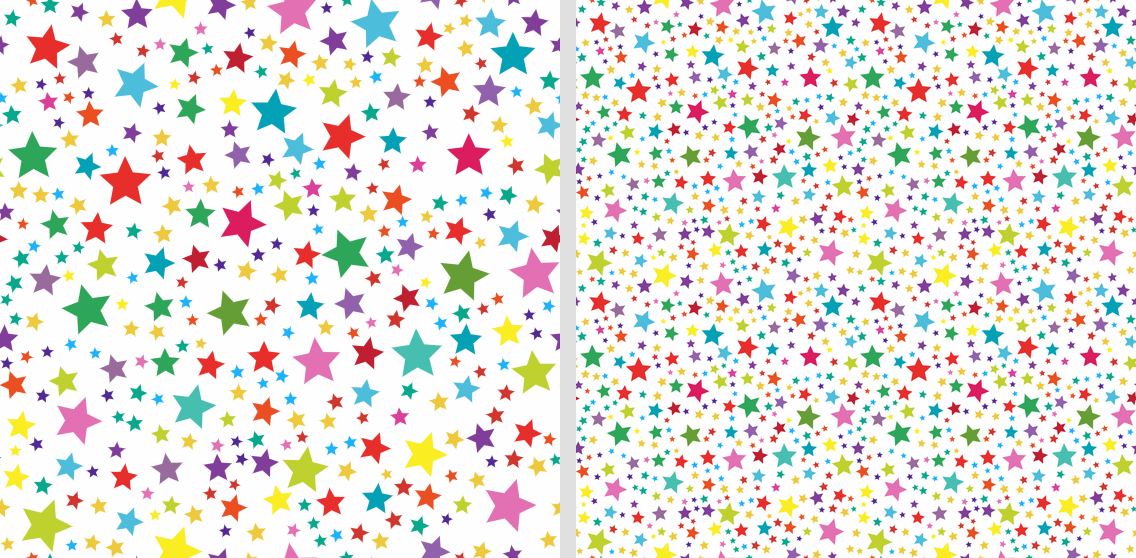
Left, the tile; right, the same tile 2 across and 2 down.
Write a Shadertoy shader that draws this pattern.

```glsl
// Seamless confetti of five-pointed stars in four sizes on white.
// Each size sits on its own tilted, jittered lattice that wraps on the canvas;
// a star is dropped where it would crowd a kept star of a larger size.

#define TIER_COUNT 4
#define COLORS_PER_TIER 11
#define NOTCH_RATIO 0.48   // inner radius over outer radius
#define MAX_TILT 0.42      // radians to either side of upright
#define SIZE_SPREAD 0.1    // relative variation of the radius
#define REACH 0.9          // share of the radius that keeps others away
#define GAP 0.005          // extra space between stars

const vec3 BACKGROUND = vec3(0.995);
const vec3 GOLD = vec3(0.93, 0.79, 0.23);
const vec3 YELLOW = vec3(0.98, 0.93, 0.13);
const vec3 LIME = vec3(0.75, 0.82, 0.18);
const vec3 GREEN = vec3(0.18, 0.65, 0.35);
const vec3 OLIVE = vec3(0.40, 0.62, 0.21);
const vec3 TEAL = vec3(0.03, 0.66, 0.55);
const vec3 TURQUOISE = vec3(0.28, 0.75, 0.69);
const vec3 SKY = vec3(0.30, 0.74, 0.86);
const vec3 CERULEAN = vec3(0.01, 0.63, 0.71);
const vec3 AZURE = vec3(0.11, 0.70, 0.99);
const vec3 INDIGO = vec3(0.32, 0.16, 0.58);
const vec3 PURPLE = vec3(0.50, 0.24, 0.60);
const vec3 LAVENDER = vec3(0.57, 0.38, 0.67);
const vec3 MAUVE = vec3(0.60, 0.42, 0.61);
const vec3 PINK = vec3(0.89, 0.44, 0.70);
const vec3 MAGENTA = vec3(0.86, 0.25, 0.60);
const vec3 RASPBERRY = vec3(0.86, 0.11, 0.37);
const vec3 CRIMSON = vec3(0.75, 0.12, 0.19);
const vec3 RED = vec3(0.91, 0.18, 0.17);
const vec3 BRICK = vec3(0.82, 0.21, 0.18);
const vec3 ORANGE = vec3(0.92, 0.31, 0.13);

// One row of colours per size, largest first.
const vec3 PALETTE[44] = vec3[44](
    LIME, PINK, GREEN, RED, SKY, YELLOW, TURQUOISE, OLIVE, RASPBERRY, CERULEAN, PINK,
    YELLOW, LIME, PURPLE, LAVENDER, MAUVE, RED, CRIMSON, ORANGE, SKY, CERULEAN, GREEN,
    GOLD, GOLD, GOLD, GOLD, LIME, TEAL, TEAL, BRICK, BRICK, MAGENTA, PURPLE,
    AZURE, AZURE, AZURE, TEAL, INDIGO, INDIGO, PINK, BRICK, ORANGE, GOLD, YELLOW);

// Per size: whole-number lattice vector (x, y), radius, jitter in cells.
const vec4 TIERS[4] = vec4[4](
    vec4(5.0, 1.0, 0.0455, 0.25), vec4(11.0, -1.0, 0.028, 0.20),
    vec4(17.0, 6.0, 0.0172, 0.17), vec4(25.0, -9.0, 0.012, 0.15));

struct Star { vec2 centre; float radius; float tilt; vec3 color; };

// Integer hash giving three values from 0 to 1.
vec3 hash3(uvec3 v) {
    v = v * 1664525u + 1013904223u;
    v.x += v.y * v.z; v.y += v.z * v.x; v.z += v.x * v.y;
    v ^= v >> 16u;
    v.x += v.y * v.z; v.y += v.z * v.x; v.z += v.x * v.y;
    return vec3(v >> 8u) / 16777216.0;
}

vec2 complexMul(vec2 a, vec2 b) {
    return vec2(a.x * b.x - a.y * b.y, a.x * b.y + a.y * b.x);
}

// Candidate star in one of the 3 x 3 lattice cells around p.
Star starNear(vec2 p, int tier, int k) {
    vec4 t = TIERS[tier];
    vec2 back = vec2(t.x, -t.y);
    float cells = dot(t.xy, t.xy);
    vec2 cell = floor(complexMul(p, t.xy)) + vec2(k % 3 - 1, k / 3 - 1);

    // Whole-number cell name that repeats with the canvas.
    vec2 id = complexMul(cell, back);
    id -= cells * floor((id + 0.5) / cells);
    vec3 place = hash3(uvec3(uvec2(id), uint(tier)));
    vec3 look = hash3(uvec3(uvec2(id), uint(tier + 17)));

    float turn = 6.28319 * place.x;
    vec2 jitter = t.w * sqrt(place.y) * vec2(cos(turn), sin(turn));
    int pick = tier == 0 ? int(id.x) % COLORS_PER_TIER
                         : int(look.z * float(COLORS_PER_TIER));
    return Star(complexMul(cell + 0.5 + jitter, back) / cells,
                t.z * (1.0 + SIZE_SPREAD * (2.0 * look.x - 1.0)),
                MAX_TILT * (2.0 * look.y - 1.0),
                PALETTE[tier * COLORS_PER_TIER + pick]);
}

bool crowds(Star a, Star b) {
    return distance(a.centre, b.centre) < REACH * (a.radius + b.radius) + GAP;
}

// Tests against the kept stars of each larger size.
bool clearOfLarge(Star s) {
    for (int k = 0; k < 9; k++)
        if (crowds(s, starNear(s.centre, 0, k))) return false;
    return true;
}

bool clearOfMedium(Star s) {
    for (int k = 0; k < 9; k++) {
        Star other = starNear(s.centre, 1, k);
        if (crowds(s, other) && clearOfLarge(other)) return false;
    }
    return true;
}

bool clearOfSmall(Star s) {
    for (int k = 0; k < 9; k++) {
        Star other = starNear(s.centre, 2, k);
        if (crowds(s, other) && clearOfLarge(other) && clearOfMedium(other)) return false;
    }
    return true;
}

bool isKept(Star s, int tier) {
    return (tier < 1 || clearOfLarge(s)) && (tier < 2 || clearOfMedium(s))
        && (tier < 3 || clearOfSmall(s));
}

// Signed distance to the straight edge between a tip and a notch.
float starDistance(vec2 p, float radius, float tilt) {
    const float SECTOR = 6.28319 / 5.0;
    float a = abs(mod(atan(p.x, p.y) + tilt + 0.5 * SECTOR, SECTOR) - 0.5 * SECTOR);
    vec2 folded = length(p) * vec2(sin(a), cos(a));
    vec2 tip = vec2(0.0, radius);
    vec2 edge = NOTCH_RATIO * radius * vec2(sin(0.5 * SECTOR), cos(0.5 * SECTOR)) - tip;
    return dot(folded - tip, normalize(vec2(-edge.y, edge.x)));
}

void mainImage(out vec4 fragColor, in vec2 fragCoord) {
    vec2 p = fragCoord / iResolution.xy;
    float soft = 0.7 / iResolution.y;
    vec3 color = BACKGROUND;
    for (int tier = 0; tier < TIER_COUNT; tier++)
        for (int k = 0; k < 9; k++) {
            Star s = starNear(p, tier, k);
            vec2 offset = p - s.centre;
            if (length(offset) > s.radius + 2.0 * soft) continue;
            float d = starDistance(offset, s.radius, s.tilt);
            if (d < soft && isKept(s, tier))
                color = mix(s.color, color, smoothstep(-soft, soft, d));
        }
    fragColor = vec4(color, 1.0);
}
```
